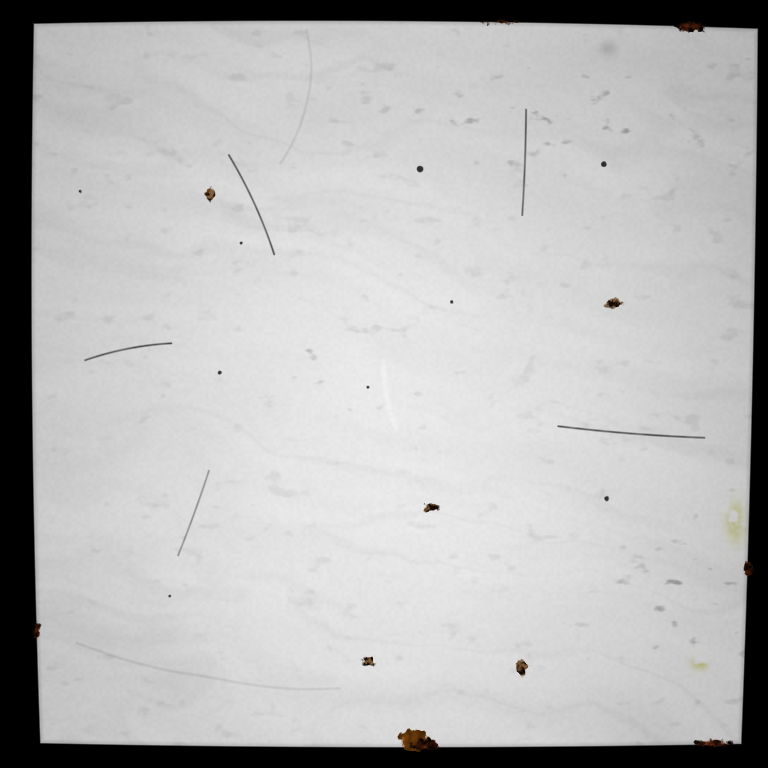
A WebGL 2 fragment shader for this texture:

```glsl
#version 300 es
precision highp float;
// A pale marble tile on black, lit from the middle and seen almost square on.
// Warped noise gives the veining; bowed segments give the scratches, and
// noise-edged ellipses give the pits, rusty chips and broken rim.
uniform vec2 u_resolution;
out vec4 fragColor;

float hash(vec2 p) {
    vec3 q = fract(vec3(p.xyx) * 0.1031);
    q += dot(q, q.yzx + 33.33);
    return fract((q.x + q.y) * q.z);
}

float noise(vec2 p) {
    vec2 i = floor(p), f = fract(p);
    f = f * f * (3.0 - 2.0 * f);
    return mix(mix(hash(i), hash(i + vec2(1, 0)), f.x),
               mix(hash(i + vec2(0, 1)), hash(i + vec2(1, 1)), f.x), f.y);
}

float fbm(vec2 p) {
    float sum = 0.0, amp = 0.5;
    for (int i = 0; i < 5; i++) {
        sum += amp * noise(p);
        p = mat2(1.6, 0.4, -0.4, 1.6) * p + 7.3;
        amp *= 0.5;
    }
    return sum;
}

// Distance to a segment bent sideways into a shallow parabola
float bowedLine(vec2 p, vec2 a, vec2 b, float bow) {
    vec2 d = b - a;
    float t = clamp(dot(p - a, d) / dot(d, d), 0.0, 1.0);
    vec2 side = normalize(vec2(-d.y, d.x));
    return length(p - a - d * t - side * bow * 4.0 * t * (1.0 - t));
}

// Signed distance to the slightly barrelled outline, negative inside
float tileDistance(vec2 p) {
    float left = 0.041 + 0.03 * pow(abs(0.65 - p.y), 2.0);
    float right = 0.964 + 0.04 * p.y - 0.017 * p.y * p.y;
    float bottom = 0.027 + 0.023 * (p.x - 0.53) * (p.x - 0.53);
    float top = 0.973 - 0.03 * (p.x - 0.4) * (p.x - 0.4);
    return max(max(left - p.x, p.x - right), max(bottom - p.y, p.y - top));
}

float blob(vec2 p, vec2 center, vec2 radius) {
    vec2 d = (p - center) / radius;
    return exp(-dot(d, d));
}

vec3 marble(vec2 p) {
    // Light falling off from a point below the middle
    vec2 c = p - vec2(0.49, 0.43);
    float light = 0.905 - 0.30 * (1.0 - exp(-2.6 * (c.x * c.x + 0.6 * c.y * c.y)));

    // Streaks sloping gently down to the right
    vec2 warp = vec2(fbm(p * 5.0), fbm(p * 5.0 + 19.0)) - 0.5;
    vec2 grain = vec2(p.x * 4.0, (p.y + 0.22 * p.x) * 24.0) + warp * vec2(1.5, 4.0);
    light += 0.055 * (fbm(grain) - 0.5) + 0.03 * (fbm(p * 6.0) - 0.5);
    float streak = 1.0 - abs(2.0 * fbm(grain * 0.7 + 31.0) - 1.0);
    light -= 0.025 * smoothstep(0.88, 1.0, streak) * noise(p * 9.0);
    light += 0.022 * (noise(p * 260.0) - 0.5);

    // Grey mottling gathered in a few places
    float patches = blob(p, vec2(0.74, 0.85), vec2(0.17, 0.06))
                  + blob(p, vec2(0.91, 0.22), vec2(0.10, 0.08))
                  + 0.8 * blob(p, vec2(0.44, 0.51), vec2(0.10, 0.05)) + 0.2;
    float mottle = smoothstep(0.64, 0.82, fbm(p * vec2(42.0, 70.0)));
    light -= 0.22 * mottle * min(patches, 1.0);
    light -= 0.10 * blob(p, vec2(0.792, 0.937), vec2(0.012, 0.009));

    // Hairline veins, two dark and one pale
    vec2 v = p + 0.016 * warp;
    float dark = min(bowedLine(v, vec2(0.395, 0.96), vec2(0.367, 0.79), 0.02),
                     bowedLine(v, vec2(0.10, 0.165), vec2(0.445, 0.105), -0.018));
    light -= 0.055 * (1.0 - smoothstep(0.0005, 0.003, dark));
    float pale = bowedLine(v, vec2(0.50, 0.53), vec2(0.52, 0.44), -0.005);
    light += 0.025 * (1.0 - smoothstep(0.0, 0.006, pale));

    // Yellow stains near the right side
    float stain = blob(p, vec2(0.958, 0.32), vec2(0.012, 0.024))
                + blob(p, vec2(0.912, 0.136), vec2(0.011, 0.008));
    stain *= smoothstep(0.42, 0.65, fbm(p * 70.0));
    return light * vec3(1.0, 1.003, 1.0) - stain * vec3(0.08, 0.09, 0.30);
}

void main() {
    vec2 p = gl_FragCoord.xy / u_resolution;
    float px = 1.0 / min(u_resolution.x, u_resolution.y);
    float rough = fbm(p * 150.0) - 0.5;
    float edge = tileDistance(p);
    vec3 color = marble(p);
    color *= 1.0 - 0.12 * smoothstep(-0.007, 0.0, edge);

    // Scratches: end points, then bow and strength
    vec4 ends[5] = vec4[5](vec4(0.298, 0.798, 0.357, 0.669), vec4(0.685, 0.857, 0.680, 0.720),
        vec4(0.111, 0.531, 0.223, 0.553), vec4(0.727, 0.445, 0.917, 0.430), vec4(0.272, 0.387, 0.232, 0.277));
    vec2 style[5] = vec2[5](vec2(0.004, 0.75), vec2(0.001, 0.7), vec2(0.004, 0.75), vec2(-0.002, 0.75), vec2(0.001, 0.42));
    for (int i = 0; i < 5; i++) {
        float d = bowedLine(p, ends[i].xy, ends[i].zw, style[i].x) - 0.0011;
        float ink = style[i].y * (0.85 + 0.3 * noise(p * 90.0));
        color = mix(color, vec3(0.17, 0.18, 0.18), ink * (1.0 - smoothstep(-px, px, d)));
    }

    // Small pits: position and radius
    vec3 pits[9] = vec3[9](vec3(0.547, 0.780, 0.0040), vec3(0.786, 0.786, 0.0032), vec3(0.104, 0.751, 0.0018),
        vec3(0.314, 0.684, 0.0017), vec3(0.588, 0.607, 0.0020), vec3(0.286, 0.515, 0.0025),
        vec3(0.479, 0.496, 0.0016), vec3(0.790, 0.351, 0.0027), vec3(0.221, 0.224, 0.0020));
    for (int i = 0; i < 9; i++) {
        float d = length(p - pits[i].xy) - pits[i].z + 0.003 * rough;
        color = mix(color, vec3(0.12, 0.11, 0.11), 0.9 * (1.0 - smoothstep(-px, px, d)));
    }

    // Rusty chips: position and half size
    vec3 rust = mix(vec3(0.07, 0.04, 0.02), vec3(0.50, 0.36, 0.22), smoothstep(-0.12, 0.18, fbm(p * 210.0 + 5.0) - 0.5));
    vec4 chips[5] = vec4[5](vec4(0.273, 0.747, 0.006, 0.008), vec4(0.800, 0.604, 0.010, 0.006),
        vec4(0.560, 0.339, 0.008, 0.005), vec4(0.480, 0.140, 0.008, 0.006), vec4(0.680, 0.131, 0.006, 0.009));
    for (int i = 0; i < 5; i++) {
        vec2 d = p - chips[i].xy;
        float r = (length(d / chips[i].zw) - 1.0) * min(chips[i].z, chips[i].w) + 0.010 * rough;
        color = mix(color, rust, 1.0 - smoothstep(-px, px, r));
    }
    color *= 1.0 - smoothstep(-px, px, edge);

    // Broken rim: position and half size, brown over the black
    vec4 breaks[7] = vec4[7](vec4(0.538, 0.036, 0.018, 0.014), vec4(0.556, 0.030, 0.017, 0.006),
        vec4(0.899, 0.965, 0.014, 0.006), vec4(0.974, 0.259, 0.006, 0.010), vec4(0.048, 0.177, 0.004, 0.010),
        vec4(0.928, 0.032, 0.018, 0.005), vec4(0.655, 0.972, 0.016, 0.002));
    for (int i = 0; i < 7; i++) {
        vec2 d = p - breaks[i].xy;
        float r = (length(d / breaks[i].zw) - 1.0) * min(breaks[i].z, breaks[i].w) + 0.011 * rough;
        vec3 brown = i == 0 ? vec3(0.36, 0.20, 0.04) * (1.0 + rough) : vec3(0.20, 0.08, 0.03) * (1.0 + 4.0 * rough);
        color = mix(color, max(brown, 0.0), 1.0 - smoothstep(-px, px, r));
    }
    fragColor = vec4(clamp(color, 0.0, 1.0), 1.0);
}
```
